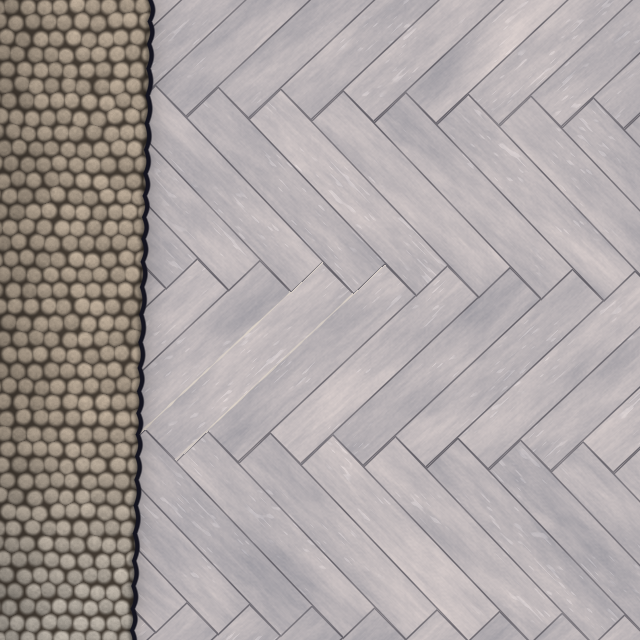
Reproduce this texture procedurally as a WebGL 1 fragment shader.

```glsl
precision highp float;
// Pale herringbone plank floor beside the edge of a knotted wool rug.
uniform vec2 u_resolution;

#define PITCH 0.0977      // horizontal spacing of planks
#define ROW_STEP 0.2689   // height of one herringbone row
#define FIRST_ROW 0.1602  // first zigzag joint, from the top
#define ZIGZAG 0.0482     // height of the zigzag
#define TILT 0.028        // slight turn of the floor
#define JOINT 0.0010      // half width of the joints
#define KNOT vec2(0.0255, 0.0247)
#define RUG_EDGE 0.2365
#define RUG_SLANT 0.029

float hash(vec2 p) {
  return fract(sin(dot(p, vec2(127.1, 311.7))) * 43758.55);
}

float noise(vec2 p) {
  vec2 i = floor(p), f = fract(p);
  f = f * f * (3.0 - 2.0 * f);
  return mix(mix(hash(i), hash(i + vec2(1.0, 0.0)), f.x),
             mix(hash(i + vec2(0.0, 1.0)), hash(i + 1.0), f.x), f.y);
}

float fbm(vec2 p) {
  float sum = 0.0, amp = 0.53;
  for (int i = 0; i < 4; i++) {
    sum += amp * noise(p);
    p = p * 2.03 + 17.3;
    amp *= 0.5;
  }
  return sum;
}

// Horizontal offset of the zigzag peaks, in plank pitches
float phase(float k) {
  return 0.49 - 0.333 * mod(k, 2.0) - 0.1667 * floor(k / 2.0);
}

float zigzag(float x, float k) {
  float tri = 2.0 * abs(fract(x / PITCH - phase(k) + 0.5) - 0.5);
  return FIRST_ROW + k * ROW_STEP + ZIGZAG * (tri - 0.5);
}

// Soft patch stretched along a diagonal; lean is 1 falling, -1 rising
float patchAt(vec2 q, vec2 centre, float lean) {
  vec2 d = q - centre;
  vec2 r = vec2(d.x + lean * d.y, d.x - lean * d.y) * 0.707;
  return exp(-dot(r * vec2(13.0, 34.0), r * vec2(13.0, 34.0)));
}

vec3 plankFloor(vec2 q, float px) {
  // Find the row and the plank within it
  float y = q.y - TILT * (q.x - 0.3255);
  float row = 0.0, joint = 1.0;
  for (int k = 0; k < 4; k++) {
    float e = y - zigzag(q.x, float(k));
    row += step(0.0, e);
    joint = min(joint, abs(e) * 0.7);
  }
  float top = row - 1.0;
  float lean = mod(row, 2.0) > 0.5 ? -0.978 : 1.038;
  float down = y - (FIRST_ROW + top * ROW_STEP - 0.5 * ZIGZAG);
  float across = (q.x + lean * down) / PITCH - phase(top);
  float seam = abs(fract(across + 0.5) - 0.5) * PITCH * 0.7;
  vec2 plank = vec2(floor(across), row);
  float tint = hash(plank + 3.7);

  // Wood grain follows each plank
  vec2 g = vec2(across * PITCH * 0.7, down * 1.41) + 7.0 * tint;
  float broad = fbm(g * vec2(26.0, 8.0));
  float fine = fbm(g * vec2(210.0, 34.0));
  float speck = noise(q * 330.0);
  float tone = 0.55 + 0.85 * (broad - 0.5) + 0.26 * (tint - 0.5)
             + 0.42 * (fine - 0.5) + 0.12 * (speck - 0.5);

  // Worn pale areas and darker stains
  float worn = patchAt(q, vec2(0.51, 0.08), -1.0) + patchAt(q, vec2(0.77, 0.09), -1.0)
             + patchAt(q, vec2(0.90, 0.38), 1.0) + patchAt(q, vec2(0.52, 0.62), -1.0)
             + patchAt(q, vec2(0.33, 0.92), 1.0) + patchAt(q, vec2(0.62, 0.92), 1.0);
  float stain = patchAt(q, vec2(0.44, 0.87), 1.0) + patchAt(q, vec2(0.92, 0.85), 1.0)
              + patchAt(q, vec2(0.75, 0.49), -1.0) + patchAt(q, vec2(0.69, 0.11), -1.0);
  tone += 0.32 * worn - 0.34 * stain;
  vec3 col = mix(vec3(0.62, 0.61, 0.635), vec3(0.83, 0.79, 0.785), clamp(tone, -0.15, 1.1));

  // Fine pale scratches
  float scratch = smoothstep(0.76, 0.9, noise(g * vec2(300.0, 55.0)))
                * smoothstep(0.5, 0.7, noise(q * 19.0));
  col += 0.06 * scratch;

  // Dark joints, with two chipped pale ones
  float nearest = floor(across + 0.5);
  float chipped = step(abs(row - 2.0), 0.1) * step(abs(nearest - 5.5), 0.6) * step(seam, joint + 0.002);
  float chip = 0.0015 * (noise(q * 90.0) - 0.5) * chipped;
  float line = 1.0 - smoothstep(JOINT - px * 0.6, JOINT + px * 0.8, min(seam + chip, joint));
  vec3 lineColor = mix(vec3(0.34, 0.33, 0.36), vec3(0.88, 0.84, 0.79), chipped);
  return mix(col, lineColor, line * (0.55 + 0.35 * noise(q * 25.0)));
}

vec3 woolRug(vec2 q) {
  // Nearest knot among staggered, uneven rows
  vec2 p = (q + 0.004 * vec2(noise(q * 15.0), noise(q * 15.0 + 40.0))) / KNOT;
  float best = 9.0, shade = 0.0;
  vec2 offset = vec2(0.0);
  for (int j = -1; j <= 1; j++) {
    float r = floor(p.y) + float(j);
    float shift = 0.5 * mod(r, 2.0) + 0.35 * hash(vec2(r, 5.0));
    for (int i = -1; i <= 1; i++) {
      vec2 cell = vec2(floor(p.x - shift) + float(i), r);
      vec2 jitter = 0.2 * (vec2(hash(cell), hash(cell + 31.0)) - 0.5);
      vec2 d = p - cell - vec2(0.5 + shift, 0.5) - jitter;
      if (length(d) < best) { best = length(d); offset = d; shade = hash(cell + 9.0); }
    }
  }
  float body = 1.0 - smoothstep(0.33, 0.63, best);
  float light = 0.94 + 0.13 * (shade - 0.5) - 0.2 * offset.y - 0.25 * best * best;
  light += 0.17 * (fbm(q * 230.0) - 0.5);
  vec3 wool = mix(vec3(0.69, 0.63, 0.56), vec3(0.71, 0.68, 0.64), smoothstep(0.6, 1.0, q.y));
  vec3 col = mix(vec3(0.25, 0.22, 0.19), wool * light, body);
  return col * (0.88 + 0.14 * smoothstep(0.0, 0.12, q.x));
}

void main() {
  vec2 q = gl_FragCoord.xy / u_resolution;
  q.y = 1.0 - q.y;
  float px = 1.0 / u_resolution.y;

  // Scalloped rug border and the narrow shadow it casts
  float scallop = 0.0045 * (abs(sin(q.y * 83.0 + 0.6 * sin(q.y * 19.0))) - 0.6);
  float d = q.x - (RUG_EDGE - RUG_SLANT * q.y + scallop);
  vec3 col = plankFloor(q, px);
  col *= 1.0 - 0.22 * exp(-max(d, 0.0) * 65.0);
  col = mix(vec3(0.08, 0.08, 0.12), col, smoothstep(0.003, 0.0065, d));
  vec3 rug = woolRug(q) * mix(0.55, 1.0, smoothstep(0.0, 0.012, -d));
  col = mix(rug, col, smoothstep(-0.0035, -0.001, d));
  gl_FragColor = vec4(col, 1.0);
}
```
